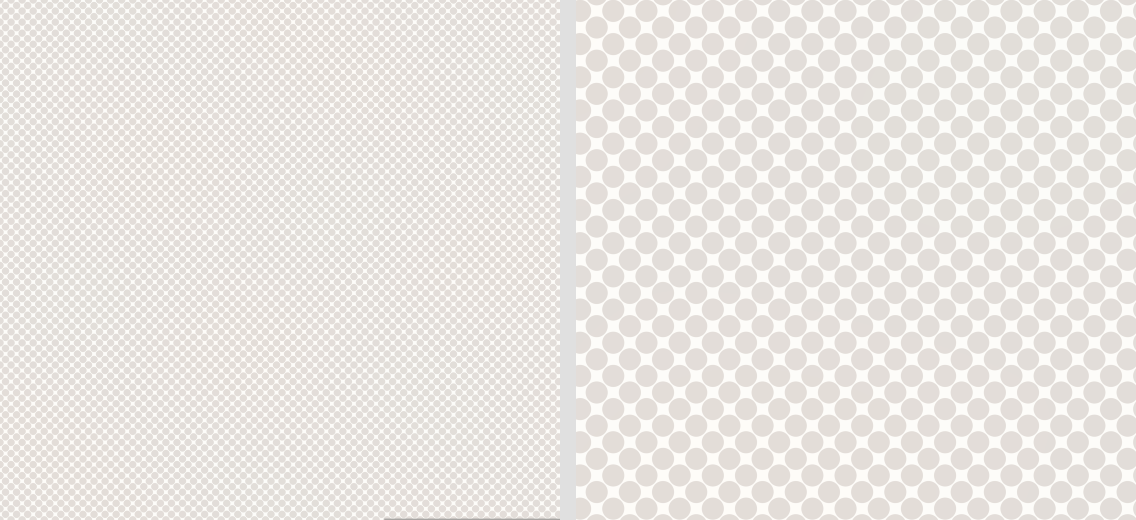
Left: the whole. Right: its middle third, enlarged.
A Shadertoy shader for this pattern:

```glsl
// Staggered grid of nearly touching warm grey dots on an off-white ground.

const float REPEATS_ACROSS = 50.63;
const float DOT_RADIUS = 0.333;   // in repeats; neighbours touch at 0.354
const vec3 GROUND = vec3(0.992, 0.988, 0.976);
const vec3 DOT = vec3(0.888, 0.868, 0.850);
const vec3 EDGE_GREY = vec3(0.66, 0.65, 0.64);

// Distance to the nearest point of a unit square lattice.
float latticeDistance(vec2 p) {
    return length(p - round(p));
}

// Signed distance to dots at the cell corners and the cell centres.
float dotDistance(vec2 p, float radius) {
    return min(latticeDistance(p), latticeDistance(p + 0.5)) - radius;
}

// Antialiased coverage of a signed distance.
float coverage(float dist, float pixel) {
    return 1.0 - smoothstep(-0.65 * pixel, 0.65 * pixel, dist);
}

// Broad, very faint drift between warm and cool.
float tintDrift(vec2 uv) {
    return sin(uv.x * 9.0 + sin(uv.y * 7.0)) * sin(uv.y * 11.0 + uv.x * 3.0);
}

// Thin strip along the lower edge, starting at a given x.
float bottomStrip(vec2 uv, float startX, float height, float pixel) {
    return smoothstep(startX - pixel, startX + pixel, uv.x)
         * coverage(uv.y - height, pixel);
}

void mainImage(out vec4 fragColor, in vec2 fragCoord) {
    // Width is one unit; the lattice is anchored at the top left.
    float pixel = 1.0 / iResolution.x;
    vec2 uv = fragCoord * pixel;
    vec2 fromTop = vec2(uv.x, iResolution.y * pixel - uv.y);

    // Dots over the ground.
    float dist = dotDistance(fromTop * REPEATS_ACROSS, DOT_RADIUS);
    vec3 color = mix(GROUND, DOT, coverage(dist, pixel * REPEATS_ACROSS));
    color += vec3(0.003, -0.001, -0.002) * tintDrift(uv);

    // Grey sliver at the lower right edge.
    color = mix(color, EDGE_GREY, bottomStrip(uv, 0.686, 0.0026, pixel));

    fragColor = vec4(color, 1.0);
}
```
